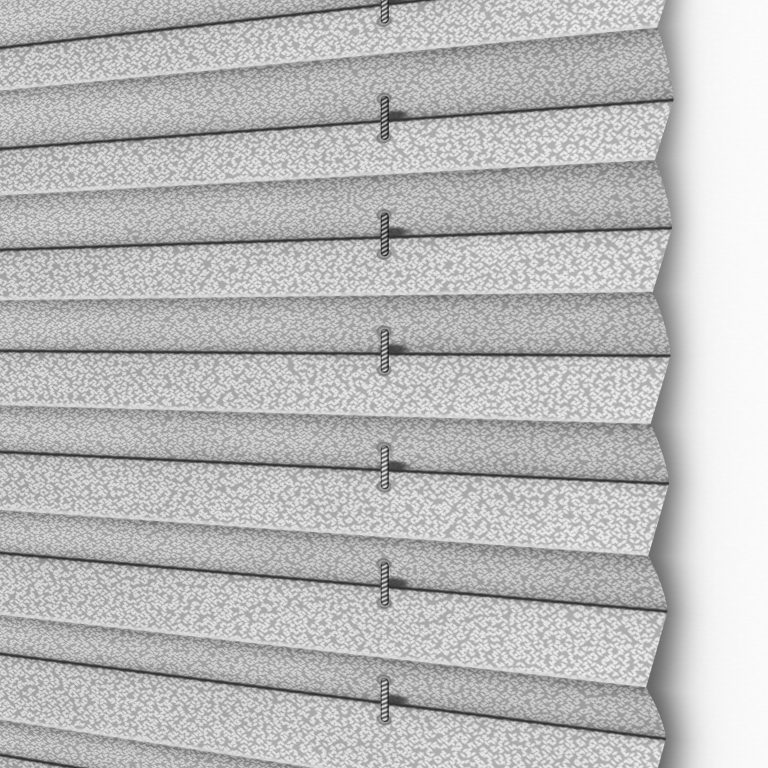
This texture is drawn by a Shadertoy shader. Its source:

```glsl
#define PITCH_LEFT 0.1315
#define PITCH_GROWTH 0.0401
#define LEVEL_FOLD 0.457
#define LEVEL_ROW 3.0
#define CORD_X 0.501
#define CORD_SIZE vec2(0.0052, 0.0285)
#define FOLD_WIDTH 0.0018
#define RIDGE_WIDTH 0.0024
#define WEAVE_SCALE vec2(13.0, 27.0)
#define WEAVE_ANGLE 0.62
#define WALL_TONE 0.985

vec2 hash2(vec2 p) {
    vec2 q = vec2(dot(p, vec2(127.1, 311.7)), dot(p, vec2(269.5, 183.3)));
    return fract(sin(q) * 43758.55);
}

// Distance to the nearest scattered cell centre
float cellular(vec2 p) {
    vec2 cell = floor(p), local = p - cell;
    float nearest = 2.0;
    for (int j = -1; j <= 1; j++)
    for (int i = -1; i <= 1; i++) {
        vec2 o = vec2(i, j);
        vec2 d = o + 0.15 + 0.7 * hash2(cell + o) - local;
        nearest = min(nearest, dot(d, d));
    }
    return sqrt(nearest);
}

vec2 rotate(vec2 p, float a) {
    float c = cos(a), s = sin(a);
    return vec2(c * p.x - s * p.y, s * p.x + c * p.y);
}

// Short threads crossing in two slanted directions
float weave(vec2 p) {
    float rising = cellular(rotate(p, WEAVE_ANGLE) * WEAVE_SCALE);
    float falling = cellular(rotate(p, -WEAVE_ANGLE) * WEAVE_SCALE + 71.0);
    return smoothstep(0.5, 0.12, min(rising, falling));
}

float softBand(float d, float halfWidth, float blur) {
    return 1.0 - smoothstep(halfWidth - blur, halfWidth + blur, abs(d));
}

float ellipse(vec2 p, vec2 radius, float blur) {
    return 1.0 - smoothstep(1.0 - blur, 1.0 + blur, length(p / radius));
}

// Wall with the shadow cast beside the blind
float wallTone(vec2 p, float notchness, float edge) {
    float reach = mix(0.028, 0.045, p.y) + 0.006 * notchness;
    float beyond = max(p.x - edge + 0.012 * (1.0 - notchness), 0.0) / reach;
    float shadow = mix(0.34, 0.5, p.y) * exp(-beyond * beyond * 1.4);
    shadow += 0.1 * exp(-beyond * 0.9);
    float grain = cellular(p * vec2(90.0, 220.0)) - 0.5;
    return WALL_TONE - shadow + 0.012 * grain;
}

// Twisted cord with its eyelets and the shadow at its side
float addCord(float tone, vec2 p, float row, float px) {
    float pick = hash2(vec2(row, 4.0)).x;
    vec2 q = p + vec2(0.0, 0.004);
    vec2 hole = vec2(q.x + 0.001, abs(q.y) - CORD_SIZE.y + 0.003);
    tone = mix(tone, 0.4, 0.75 * ellipse(hole, vec2(0.0098, 0.0075), 0.2));
    tone = mix(tone, 0.66, 0.8 * ellipse(hole, vec2(0.0072, 0.005), 0.25));
    tone = mix(tone, 0.2, 0.8 * ellipse(p - vec2(0.012, -0.006), vec2(0.017, 0.0065), 0.5));

    float stretch = max(abs(q.y) - CORD_SIZE.y + CORD_SIZE.x, 0.0);
    float d = length(vec2(q.x, stretch)) - CORD_SIZE.x;
    float twist = 0.5 + 0.5 * sin(q.y * 1050.0 + q.x * 550.0);
    float cord = mix(0.38, 0.9, twist) - 0.2 * pick;
    cord *= mix(0.4, 1.0, smoothstep(0.0, 0.0025, -d));
    cord *= 1.0 - 0.45 * smoothstep(0.001, 0.005, q.x);
    return mix(tone, cord, 1.0 - smoothstep(-px, px, d));
}

void mainImage(out vec4 fragColor, in vec2 fragCoord) {
    vec2 p = fragCoord / iResolution.xy;
    p.y = 1.0 - p.y;
    float px = 0.8 / min(iResolution.x, iResolution.y);

    // Pleats fan out towards the right
    float pitch = PITCH_LEFT + PITCH_GROWTH * p.x;
    float k = LEVEL_ROW + (p.y - LEVEL_FOLD - 0.0075 * p.x) / pitch;
    float row = floor(k), f = k - row;
    float ridge = 0.42 + 0.038 * row;
    float foldDist = (k - round(k)) * pitch;
    float ridgeDist = (f - ridge) * pitch;
    float lower = smoothstep(-px, px, ridgeDist);

    // Zigzag side edge
    float upT = f / ridge, downT = (1.0 - f) / (1.0 - ridge);
    float notchness = f < ridge ? upT : pow(downT, 1.5);
    float edge = mix(0.879 - 0.002 * k, 0.857 - 0.0028 * k, notchness);

    // Lit upper face and shaded lower face
    float lit = mix(0.71, 0.775, p.x) + 0.025 * upT;
    float shaded = mix(0.665, 0.61, p.x) + 0.07 * sin(3.14159 * clamp(downT, 0.0, 1.0));
    shaded -= 0.17 * exp(-max(ridgeDist, 0.0) / 0.009);
    float tone = mix(lit, shaded, lower);

    // Woven cloth, foreshortened on the lower face
    vec2 cloth = vec2(log(pitch) / PITCH_GROWTH, k);
    cloth *= f < ridge ? vec2(1.0) : vec2(1.12, 1.3);
    float fleck = weave(cloth);
    tone += (fleck - 0.42) * mix(0.22, 0.19, lower);
    tone += 0.012 * sin(p.x * 23.0 + 4.0 * sin(k * 2.3)) * sin(k * 9.0 + p.x * 7.0);

    // Bright ridges and dark folds
    float ragged = 0.0007 * sin(p.x * 310.0 + row * 5.0) + 0.0008 * (fleck - 0.5);
    float bright = softBand(ridgeDist + 0.002 + ragged, RIDGE_WIDTH, 0.0012 + px);
    tone = mix(tone, 0.86, 0.75 * bright);
    tone *= 1.0 - 0.22 * exp(-abs(foldDist) / 0.005);
    tone = mix(tone, 0.17, 0.92 * softBand(foldDist + 0.3 * ragged, FOLD_WIDTH, 0.0007 + px));

    tone = addCord(tone, vec2(p.x - CORD_X, foldDist), round(k), px);
    tone = mix(tone, wallTone(p, notchness, edge), smoothstep(-px, px, p.x - edge));
    fragColor = vec4(vec3(clamp(tone, 0.0, 1.0)), 1.0);
}
```
